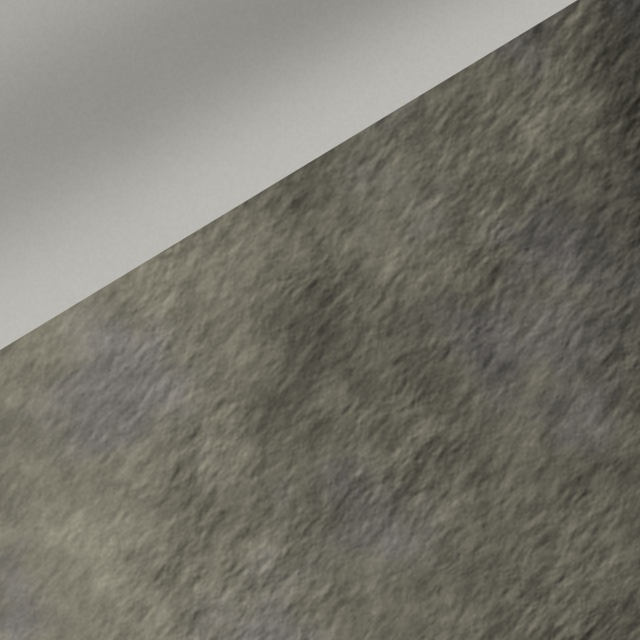
A WebGL 2 fragment shader for this texture:

```glsl
#version 300 es
precision highp float;
// Rough slanted stone slab below a smooth, softly shaded plaster wall.
uniform vec2 u_resolution;
out vec4 fragColor;

float hash(vec2 p) {
    vec3 q = fract(vec3(p.xyx) * 0.1031);
    q += dot(q, q.yzx + 33.33);
    return fract((q.x + q.y) * q.z);
}

float noise(vec2 p) {
    vec2 i = floor(p), f = fract(p);
    f = f * f * (3.0 - 2.0 * f);
    return mix(mix(hash(i), hash(i + vec2(1, 0)), f.x),
               mix(hash(i + vec2(0, 1)), hash(i + vec2(1, 1)), f.x), f.y);
}

float fbm(vec2 p) {
    float sum = 0.0, amp = 0.5;
    for (int i = 0; i < 5; i++) {
        sum += amp * noise(p);
        p = mat2(0.8, 0.6, -0.6, 0.8) * p * 2.03 + 17.3;
        amp *= 0.55;
    }
    return sum;
}

// Soft elliptical spot, 1 at its centre
float spot(vec2 p, vec2 center, vec2 radius) {
    vec2 q = (p - center) / radius;
    return exp(-dot(q, q));
}

// Height of the chiselled surface, stretched along the up-right diagonal
float relief(vec2 p) {
    p += 0.008 * (vec2(noise(p * 24.0), noise(p * 24.0 + 50.0)) - 0.5);
    vec2 q = mat2(0.64, -0.77, 0.77, 0.64) * p;
    return 0.55 * noise(q * vec2(34, 68) + 40.0)
         + 0.35 * noise(q * vec2(66, 135) + 90.0)
         + 0.16 * noise(q * vec2(150, 260) + 10.0);
}

vec3 plaster(vec2 p, float rise) {
    // Bright along the slab, a dim band above it, lighter at the far corner
    float band = exp(-pow((rise - 0.25 + 0.03 * p.x) / 0.12, 2.0));
    float tone = 0.725 - 0.16 * smoothstep(0.0, 0.5, rise);
    tone += 0.09 * smoothstep(0.33, 0.55, rise);
    tone -= 0.085 * band * (0.65 + 0.8 * p.x);
    tone += 0.012 * (fbm(p * 5.0) - 0.5) + 0.018 * (noise(p * 260.0) - 0.5);
    return tone + vec3(0.008, 0.0, -0.022);
}

vec3 stone(vec2 p, float rise) {
    // Broad light falls off toward the right
    float tone = mix(0.475, 0.355, smoothstep(0.0, 1.0, p.x));
    tone -= 0.06 * smoothstep(0.85, 1.0, p.x) * smoothstep(0.15, 0.8, p.y);
    tone -= 0.025 * smoothstep(0.935, 0.945, p.x) * smoothstep(0.45, 0.9, p.y);

    // Worn dark patches and paler areas
    tone -= 0.065 * spot(p, vec2(0.49, 0.49), vec2(0.07, 0.09));
    tone -= 0.055 * spot(p, vec2(0.44, 0.34), vec2(0.09, 0.10));
    tone -= 0.055 * spot(p, vec2(0.29, 0.18), vec2(0.05, 0.12));
    tone -= 0.035 * spot(p, vec2(0.72, 0.41), vec2(0.12, 0.10));
    tone -= 0.045 * spot(p, vec2(0.47, 0.71), vec2(0.10, 0.07));
    tone += 0.035 * spot(p, vec2(0.18, 0.24), vec2(0.09, 0.25));
    tone += 0.030 * spot(p, vec2(0.62, 0.70), vec2(0.12, 0.12));
    tone += 0.020 * spot(p, vec2(0.52, 0.10), vec2(0.20, 0.10));
    tone += 0.13 * (fbm(p * 6.0 + 3.0) - 0.55);
    tone += 0.12 * (fbm(p * 24.0 + 8.0) - 0.55);

    // Grain lit from the upper left, calmer at the left side
    float roughness = mix(0.5, 1.0, smoothstep(0.08, 0.32, p.x));
    roughness *= 0.75 + 0.5 * noise(p * 9.0 + 21.0);
    float here = relief(p);
    float slope = here - relief(p + vec2(-0.0035, 0.003));
    tone += roughness * (0.22 * slope + 0.08 * (here - 0.53));
    tone += 0.035 * (noise(p * 240.0) - 0.5);
    tone -= 0.02 * exp(rise * 150.0);

    // Warm grey with cooler stains
    float cool = smoothstep(0.5, 0.75, fbm(p * 5.0 + 60.0));
    vec3 tint = mix(vec3(1.03, 1.0, 0.885), vec3(1.02, 0.99, 0.95), cool);
    return tone * tint;
}

void main() {
    vec2 p = gl_FragCoord.xy / u_resolution;
    float rise = p.y - 0.453 - 0.606 * p.x;
    float edge = 0.9 / u_resolution.y;
    float wall = smoothstep(-edge, edge, rise);
    vec3 color = mix(stone(p, min(rise, 0.0)), plaster(p, max(rise, 0.0)), wall);
    fragColor = vec4(clamp(color, 0.0, 1.0), 1.0);
}
```
